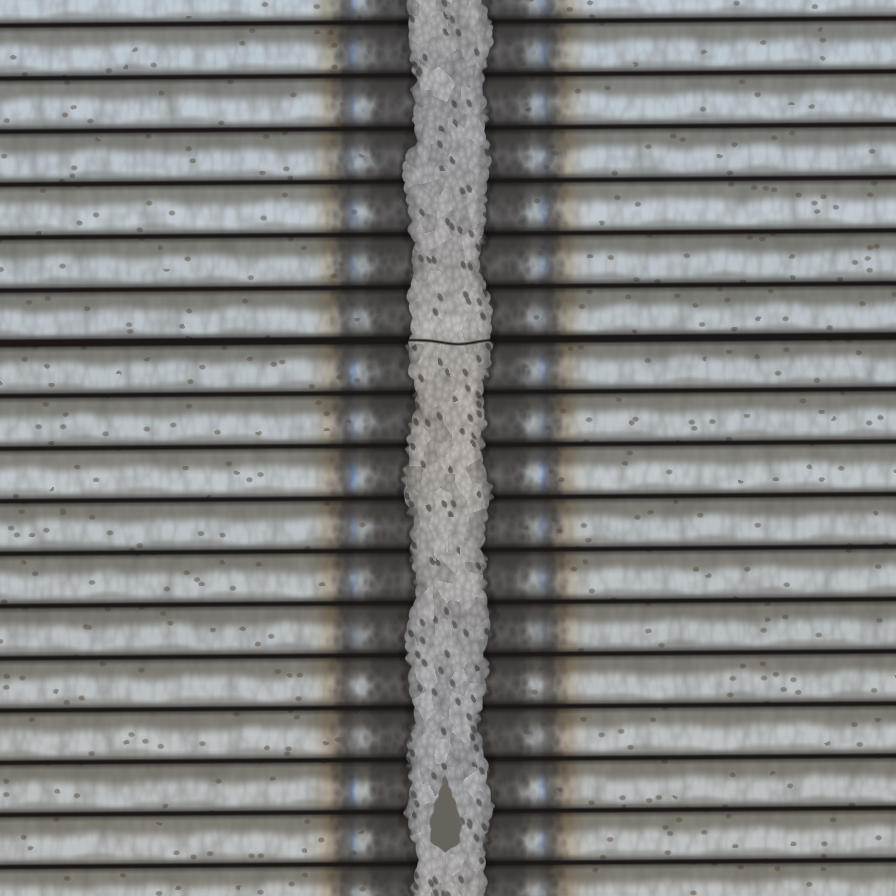
This texture is drawn by a Shadertoy shader. Its source:

```glsl
// Stacked metal sheets joined by a vertical weld bead with scorched margins.
// Rows come from a folded height coordinate; cellular noise gives the brushed
// streaks, pits and rough bead, and layered sines give the wavering outline.

const float PITCH = 0.0587;      // height of one sheet
const float FIRST_GAP = 0.0326;  // height of the lowest gap at the left side
const float WIDE_GAP = 10.0;     // index of the gap that cracks the bead

const vec3 GAP = vec3(0.11, 0.09, 0.09);
const vec3 SOOT = vec3(0.22, 0.205, 0.20);
const vec3 DULL = vec3(0.48, 0.475, 0.45);
const vec3 STEEL = vec3(0.57, 0.575, 0.57);
const vec3 GLEAM = vec3(0.72, 0.745, 0.765);
const vec3 BEAD = vec3(0.61, 0.60, 0.595);
const vec3 RUST = vec3(0.33, 0.28, 0.24);

vec2 hash2(vec2 p) {
    vec3 q = fract(p.xyx * vec3(0.1031, 0.1030, 0.0973));
    q += dot(q, q.yzx + 33.33);
    return fract((q.xx + q.yz) * q.zy);
}

// x: distance to the nearest feature point, y: random value of that point
vec2 cellular(vec2 p) {
    vec2 cell = floor(p), best = vec2(9.0, 0.0);
    for (int j = -1; j <= 1; j++)
    for (int i = -1; i <= 1; i++) {
        vec2 id = cell + vec2(i, j);
        vec2 rnd = hash2(id);
        float d = length(id + rnd - p);
        if (d < best.x) best = vec2(d, hash2(id + 71.0).x);
    }
    return best;
}

float bump(float x, float centre, float width) {
    float d = (x - centre) / width;
    return exp(-d * d);
}

// Sparse soft spots; amount is the fraction of cells that hold one
float spots(vec2 p, float amount, float radius) {
    vec2 c = cellular(p);
    return step(1.0 - amount, c.y) * (1.0 - smoothstep(0.4 * radius, radius, c.x));
}

// Brushed sheet; t runs from the gap below (0) to the gap above (1)
vec3 sheet(vec2 uv, float row, float t) {
    vec2 coarse = cellular(vec2(uv.x * 42.0, t * 1.3 + row * 5.0));
    vec2 fine = cellular(vec2(uv.x * 105.0, t * 2.6 + row * 9.0));
    float streak = 0.55 * (1.0 - coarse.x) + 0.45 * (1.0 - fine.x);
    float wave = 0.035 * sin(uv.x * 43.0 + row * 2.4) + 0.02 * sin(uv.x * 101.0 + row);
    float band = smoothstep(0.12, 0.27, t + wave) * (1.0 - smoothstep(0.46, 0.72, t + wave));
    vec3 col = mix(STEEL, DULL, smoothstep(0.35, 0.8, t));
    col = mix(col, GLEAM, band * clamp(0.25 + 1.1 * streak, 0.0, 1.0));
    col += 0.07 * (streak - 0.45) + 0.03 * (hash2(vec2(row, 4.0)).x - 0.5);
    float speck = spots(uv * vec2(85.0, 110.0), 0.06, 0.42);
    return mix(col, RUST, 0.5 * speck);
}

// Heat marks beside the bead; d is the distance from its axis
vec3 scorch(vec3 metal, float d, float row, float t, float rough) {
    vec2 rnd = hash2(vec2(row, 17.0));
    float edge = d + 0.010 * (rough - 0.5);
    vec3 col = metal * mix(vec3(1.0), vec3(0.93, 0.86, 0.77), bump(d, 0.13, 0.016));
    float soot = 1.0 - smoothstep(0.108, 0.138, edge);
    vec3 dark = SOOT + 0.12 * bump(t, 0.42, 0.28) * (rough + 0.3);
    col = mix(col, dark, 0.92 * soot);
    float temper = bump(edge, 0.097, 0.012) * (0.3 + 0.7 * bump(t, 0.42, 0.25));
    col = mix(col, metal, temper * (0.55 + 0.35 * rnd.x));
    float blue = bump(d, 0.106, 0.005) * bump(t, 0.42, 0.27) * rnd.y;
    return col + blue * vec3(-0.06, 0.01, 0.13);
}

// Grainy bead surface; s is the position across it, -1 to 1
vec3 bead(vec2 uv, float s) {
    vec2 lump = cellular(uv * vec2(62.0, 42.0));
    vec2 grain = cellular(uv * vec2(150.0, 105.0) + lump.y);
    vec3 col = BEAD + 0.12 * (lump.y - 0.5) + 0.15 * (0.45 - grain.x);
    col += 0.08 * bump(uv.y, 0.637, 0.014) + vec3(-0.01, 0.0, 0.015) * sin(uv.y * 9.0);
    vec2 slant = vec2(uv.x + 0.4 * uv.y, uv.y - 0.3 * uv.x);
    float pit = spots(slant * vec2(110.0, 65.0), 0.17, 0.45);
    col = mix(col, SOOT, 0.6 * pit);
    return col * (1.0 - 0.22 * smoothstep(0.65, 1.0, abs(s)));
}

void mainImage(out vec4 fragColor, in vec2 fragCoord) {
    vec2 uv = fragCoord / iResolution.xy;
    float soft = max(0.0016, 1.0 / iResolution.y);

    // Sheets: slightly tilted, unevenly stacked rows
    float height = uv.y + 0.003 * sin(3.14 * uv.y) - FIRST_GAP - 0.008 * uv.x;
    float rows = height / PITCH;
    float row = floor(rows), t = fract(rows), gapId = floor(rows + 0.5);
    float rough = cellular(uv * vec2(95.0, 70.0)).x;
    float axis = abs(uv.x - 0.5);
    vec3 col = scorch(sheet(uv, row, t), axis, row, t, rough);
    col *= mix(vec3(0.98, 0.965, 0.94), vec3(1.0, 1.02, 1.035), uv.y);

    // Gaps: dark lines with a soft shadow
    float gapDist = abs(rows - gapId) * PITCH;
    float halfGap = gapId == WIDE_GAP ? 0.0042 : 0.0025;
    col *= 1.0 - 0.35 * (1.0 - smoothstep(halfGap, halfGap + 0.007, gapDist));
    col = mix(col, GAP, 1.0 - smoothstep(halfGap - soft, halfGap + soft, gapDist));

    // Bead: lumpy outline over a dark contact shadow
    float centre = 0.5 + 0.002 * sin(uv.y * 23.0) + 0.0015 * sin(uv.y * 61.0);
    float halfBead = 0.042 + 0.004 * cos((uv.y - 0.11) * 36.3) + 0.002 * sin(uv.y * 87.0);
    halfBead += 0.009 * (0.45 - rough);
    float side = uv.x - centre, rim = abs(side) - halfBead;
    col *= 1.0 - 0.3 * (1.0 - smoothstep(0.0, 0.012, rim));
    vec3 weld = bead(uv, side / halfBead);

    // Bead damage: a sagging crack and a tapered hollow
    float crack = abs(height - WIDE_GAP * PITCH + 0.005 * bump(uv.x, 0.512, 0.026));
    weld = mix(weld, GAP, 1.0 - smoothstep(0.0012 - soft, 0.0012 + soft, crack));
    float taper = smoothstep(0.046, 0.062, uv.y) * (1.0 - smoothstep(0.075, 0.15, uv.y));
    float hollow = abs(uv.x - 0.497) - 0.019 * taper + 0.004 * rough;
    weld = mix(weld, vec3(0.40, 0.39, 0.36), 1.0 - smoothstep(-soft, soft, hollow));

    col = mix(col, weld, 1.0 - smoothstep(-soft, soft, rim));
    fragColor = vec4(clamp(col, 0.0, 1.0), 1.0);
}
```
